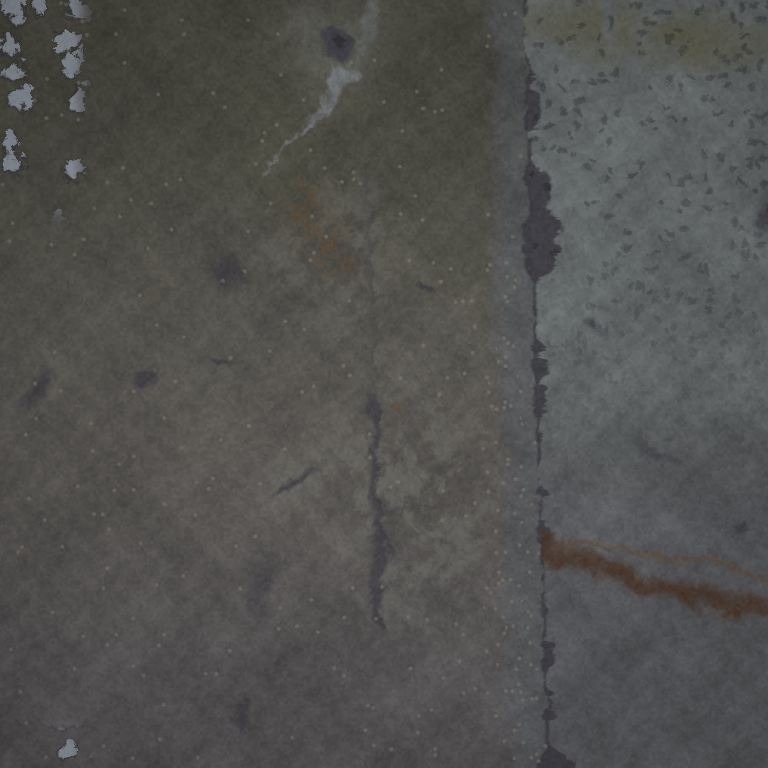
Write a three.js fragment shader that draws this texture.

```glsl
// Weathered concrete: an olive slab and a blue-grey slab meet at a chipped joint.
// Warped layered sines give stains and grime, cellular noise gives flakes and grit;
// distance functions place the crater, cracks, smudges and rust.
#define JOINT_X 0.714
#define JOINT_LEAN 0.03
#define CRATER vec2(0.436, 0.944)
#define FLAKE_SCALE 25.0
#define GRIT_SCALE 95.0
#define GRAIN 0.03
#define OLIVE vec3(0.285, 0.283, 0.248)
#define TAUPE vec3(0.343, 0.333, 0.318)
#define BLUE_GREY vec3(0.385, 0.402, 0.402)
#define SOOT vec3(0.225, 0.22, 0.245)
#define CHALK vec3(0.57, 0.6, 0.64)
#define RUST vec3(0.275, 0.19, 0.14)

varying vec2 vUv;
vec2 w; // canvas position with ragged warp

vec2 hash2(vec2 p) {
  vec3 q = fract(p.xyx * vec3(0.1031, 0.103, 0.0973));
  q += dot(q, q.yzx + 33.33);
  return fract((q.xx + q.yz) * q.zy);
}

// Layered sines, rotated and bent at each octave
float waves(vec2 p) {
  float sum = 0.0, amp = 0.5;
  for (int i = 0; i < 6; i++) {
    p += 0.45 * sin(p.yx * 1.3 + 1.7);
    sum += amp * sin(p.x) * sin(p.y);
    p = mat2(1.52, 1.14, -1.14, 1.52) * p + 2.3;
    amp *= 0.62;
  }
  return sum;
}

// Cellular noise: distance to the nearest point, and its random id
vec2 cells(vec2 p) {
  vec2 best = vec2(9.0, 0.0);
  for (int k = 0; k < 9; k++) {
    float row = floor((float(k) + 0.5) / 3.0);
    vec2 c = floor(p) + vec2(float(k) - 3.0 * row, row) - 1.0;
    float d = length(c + 0.15 + 0.7 * hash2(c) - p);
    if (d < best.x) best = vec2(d, hash2(c + 41.0).x);
  }
  return best;
}

float below(float edge, float soft, float d) {
  return 1.0 - smoothstep(edge - soft, edge + soft, d);
}

// Soft rotated ellipse: center, radii, angle
float blob(float x, float y, float rx, float ry, float angle) {
  vec2 q = w - vec2(x, y);
  float c = cos(angle), s = sin(angle);
  return below(0.8, 0.6, length(vec2(c * q.x + s * q.y, c * q.y - s * q.x) / vec2(rx, ry)));
}

float segment(float ax, float ay, float bx, float by) {
  vec2 q = w - vec2(ax, ay), d = vec2(bx - ax, by - ay);
  return length(q - d * clamp(dot(q, d) / dot(d, d), 0.0, 1.0));
}

void main() {
  vec2 p = vUv;
  float broad = waves(p * 13.0), grime = waves(p * 42.0 + 5.0), fine = waves(p * 150.0);
  w = p + 0.014 * vec2(grime, waves(p * 42.0 + 19.0)) + 0.003 * fine;
  float edge = p.x - JOINT_X + JOINT_LEAN * p.y + 0.005 * grime;
  float right = smoothstep(-0.002, 0.002, edge), left = 1.0 - right;

  // Base tones of the two slabs
  vec3 slab = mix(TAUPE, OLIVE, smoothstep(0.4, 0.92, p.y + 0.12 * broad));
  slab = mix(slab, vec3(0.322, 0.313, 0.318), below(0.25, 0.25, p.y));
  slab = mix(slab, vec3(0.325, 0.332, 0.345), 0.75 * smoothstep(-0.06, -0.035, edge + 0.01 * broad));
  vec3 panel = mix(vec3(0.335, 0.338, 0.35), BLUE_GREY, smoothstep(0.28, 0.58, p.y + 0.05 * broad));
  panel *= 1.0 - 0.1 * blob(0.88, 0.4, 0.2, 0.07, -0.2);
  vec3 col = mix(slab, panel, right);
  col *= 1.0 + 0.09 * broad + 0.08 * grime + 0.07 * fine;

  // Pale worn patches, ochre and yellow stains
  float worn = blob(0.55, 0.34, 0.1, 0.17, 0.1) + 0.7 * blob(0.42, 0.37, 0.09, 0.07, 0.0)
    + 0.7 * blob(0.44, 0.68, 0.1, 0.11, 0.5);
  col = mix(col, vec3(0.4, 0.395, 0.37), 0.6 * left * min(worn, 1.0) * smoothstep(-0.2, 0.4, grime + 0.4 * fine));
  float ochre = blob(0.4, 0.73, 0.04, 0.04, 0.0) + blob(0.43, 0.67, 0.03, 0.04, 0.0)
    + blob(0.515, 0.473, 0.025, 0.007, 0.0);
  col = mix(col, vec3(0.34, 0.26, 0.17), 0.55 * min(ochre, 1.0) * smoothstep(-0.2, 0.4, fine));
  float yellow = smoothstep(-0.4, 0.1, broad) * blob(0.84, 0.955, 0.22, 0.04, -0.1);
  col = mix(col, vec3(0.36, 0.35, 0.27), 0.65 * yellow * right);

  // Soot smudges and the vertical crack
  float soot = blob(0.29, 0.645, 0.022, 0.026, 0.4) + blob(0.05, 0.495, 0.035, 0.014, 0.9)
    + blob(0.385, 0.37, 0.034, 0.007, 0.6) + blob(0.552, 0.62, 0.016, 0.006, -0.4)
    + blob(0.187, 0.512, 0.018, 0.008, 0.0) + blob(0.282, 0.525, 0.014, 0.006, 0.0)
    + blob(0.31, 0.07, 0.011, 0.016, 0.0) + 0.6 * blob(0.34, 0.235, 0.02, 0.05, 0.0)
    + blob(0.482, 0.475, 0.012, 0.022, 0.0) + blob(0.494, 0.25, 0.013, 0.06, 0.0)
    + blob(0.773, 0.572, 0.013, 0.009, -0.7) + blob(0.998, 0.725, 0.015, 0.028, 0.0)
    + blob(0.958, 0.315, 0.011, 0.009, 0.0) + 0.6 * blob(0.85, 0.415, 0.04, 0.009, -0.4)
    + below(0.004, 0.004, segment(0.485, 0.48, 0.497, 0.19))
    + 0.5 * below(0.002, 0.003, segment(0.497, 0.335, 0.57, 0.33))
    + 0.35 * below(0.003, 0.004, segment(0.482, 0.77, 0.487, 0.5));
  col = mix(col, SOOT, 0.7 * min(soot, 1.0));

  // Joint line with chipped, dark lumps
  float lumps = 0.016 * below(0.065, 0.015, abs(p.y - 0.715)) + 0.025 * below(0.018, 0.015, p.y)
    + 0.009 * smoothstep(0.0, 0.5, waves(vec2(4.0, p.y * 34.0)));
  col = mix(col, SOOT, 0.85 * below(0.003 + lumps, 0.003, abs(edge - 0.5 * lumps) + 0.01 * abs(grime)));

  // Rust run with a thin upper trail
  float t = (p.x - 0.715) / 0.285;
  float run = abs(w.y - 0.285 + 0.12 * t - 0.042 * t * t), trail = abs(w.y - 0.297 + 0.02 * t + 0.03 * t * t);
  col = mix(col, vec3(0.36, 0.29, 0.23), 0.6 * right * below(0.004, 0.004, trail));
  col = mix(col, RUST, right * below(0.016 - 0.004 * t, 0.011, run) * (0.72 + 0.25 * fine));

  // Crater, chalk halo and streak
  float ring = length(w - CRATER);
  col = mix(col, vec3(0.43, 0.44, 0.42), exp(-ring * ring / 0.0038) * (0.52 + 0.3 * grime));
  float streak = min(segment(0.455, 0.905, 0.395, 0.825), segment(0.395, 0.825, 0.345, 0.78));
  float chalk = below(mix(0.002, 0.013, smoothstep(0.8, 0.92, p.y)), 0.004, streak)
    + 0.6 * blob(0.478, 0.965, 0.014, 0.045, -0.4);
  col = mix(col, CHALK * 0.9, min(chalk, 1.0) * (0.52 + 0.3 * fine));
  col = mix(col, SOOT * (0.85 + 0.3 * smoothstep(0.004, 0.012, ring)), 0.9 * below(0.022, 0.005, ring));

  // Paint flakes, pits and pale grit
  vec2 flake = cells(w * FLAKE_SCALE);
  float chip = below(0.11, 0.02, p.x) * (smoothstep(0.7, 0.75, p.y) + below(0.05, 0.02, p.y)) * step(0.5, flake.y);
  float size = 0.2 + 0.22 * fract(flake.y * 17.0);
  col = mix(col, SOOT * 0.8, 0.5 * chip * below(size + 0.1, 0.07, flake.x + 0.18 * fine));
  col = mix(col, CHALK, 0.9 * chip * below(size, 0.06, flake.x + 0.25 * fine));
  vec2 pit = cells(w * 58.0);
  col *= 1.0 - 0.2 * right * step(0.62, pit.y) * below(0.28, 0.12, pit.x) * smoothstep(0.3, 0.8, p.y);
  vec2 grit = cells(p * GRIT_SCALE);
  float gritty = step(0.965 - 0.22 * below(0.025, 0.02, abs(edge + 0.04)) * below(0.7, 0.05, p.y), grit.y);
  col = mix(col, vec3(0.47, 0.45, 0.4), 0.6 * left * gritty * below(0.24, 0.1, grit.x));

  // Grain and corner falloff
  col += GRAIN * (cells(p * 230.0).y - 0.5);
  vec2 off = p - vec2(0.52, 0.47);
  gl_FragColor = vec4(col * (1.04 - 0.42 * dot(off, off)), 1.0);
}
```
